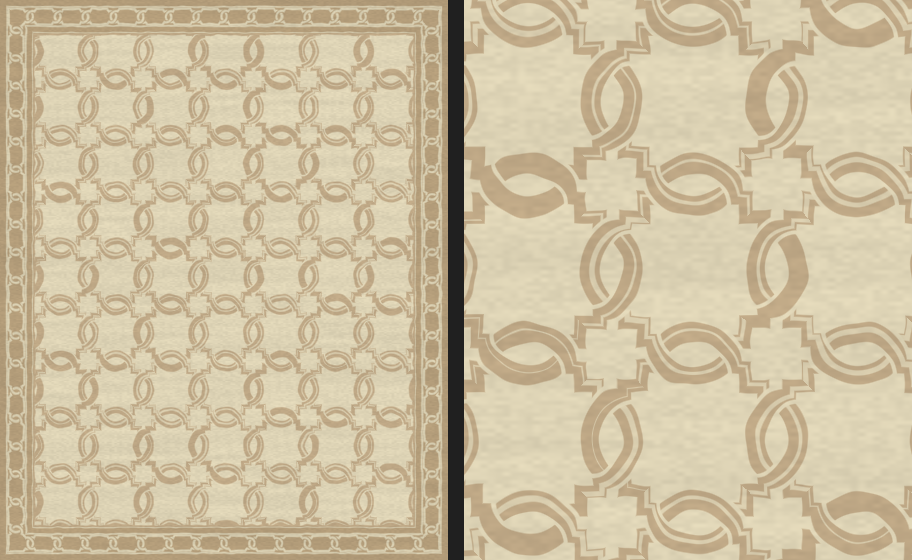
Left, the full canvas; right, a detail of the centre.
A Shadertoy shader for this pattern:

```glsl
// Woven rug: interlaced quatrefoil trellis inside a linked-chain border.

float hash(vec2 p) {
    return fract(sin(dot(p, vec2(127.1, 311.7))) * 43758.5453);
}

float noise(vec2 p) {
    vec2 i = floor(p), f = fract(p);
    f = f * f * (3.0 - 2.0 * f);
    return mix(mix(hash(i), hash(i + vec2(1, 0)), f.x),
               mix(hash(i + vec2(0, 1)), hash(i + vec2(1, 1)), f.x), f.y);
}

// Coverage of a shape with signed distance d
float fill(float d, float aa) {
    return clamp(0.5 - d / aa, 0.0, 1.0);
}

// Four round lobes joined by stepped corners
float quatrefoil(vec2 p) {
    vec2 a = abs(p);
    if (a.x > a.y) a = a.yx;
    float lobe = length(a - vec2(0.0, 0.36)) - 0.27;
    float arm = max(a.x - 0.31, a.y - 0.42);
    return min(lobe, arm);
}

// Hexagon with a round loop at each end
float chainRing(vec2 p) {
    vec2 a = abs(p);
    float hexagon = max(a.y - 0.28, dot(a, vec2(0.8, 0.6)) - 0.39);
    return min(hexagon, length(a - vec2(0.4, 0.0)) - 0.2);
}

// Lay a strand over c, leaving a gap of ground colour beside it
vec3 layStrand(vec3 c, vec3 ground, vec3 ink, float d, float w, float aa) {
    c = mix(c, ground, fill(abs(d) - w - 0.025, aa));
    return mix(c, ink, fill(abs(d) - w, aa));
}

// One side of a quatrefoil, facing n, with its pale inner stripe
vec3 trellisStrand(vec3 c, vec3 ground, vec3 ink, vec2 p, vec2 n, vec2 id, float aa) {
    float d = quatrefoil(p);
    float w = mix(0.038, 0.059, smoothstep(0.42, 0.56, dot(p, n)));
    c = layStrand(c, ground, ink, d, w, aa);
    float stripe = 0.017 * smoothstep(0.15, 0.8, hash(id + 0.3 * n));
    float side = n.x + n.y > 0.0 ? 0.014 : -0.014;
    return mix(c, ground, 0.85 * fill(abs(d - side) - stripe, aa) * step(0.002, stripe));
}

vec3 trellis(vec2 p, vec3 ground, vec3 ink, float aa) {
    vec2 q = (p + vec2(0.92, 0.89)) / vec2(1.987, 2.034);
    vec2 id = floor(q);
    q -= id + 0.5;
    // Nearest neighbour, and which of the two strands passes over
    vec2 n = abs(q.x) > abs(q.y) ? vec2(sign(q.x), 0.0) : vec2(0.0, sign(q.y));
    bool over = dot(q, vec2(n.y, -n.x)) > 0.0;
    vec3 c = ground;
    if (over) {
        c = trellisStrand(c, ground, ink, q - n, -n, id + n, aa);
        return trellisStrand(c, ground, ink, q, n, id, aa);
    }
    c = trellisStrand(c, ground, ink, q, n, id, aa);
    return trellisStrand(c, ground, ink, q - n, -n, id + n, aa);
}

vec3 chain(vec2 r, vec3 ground, vec3 ink, float aa) {
    float s = r.x < 0.0 ? -1.0 : 1.0;
    float own = chainRing(r), other = chainRing(r - vec2(s, 0.0));
    bool over = r.y * s < 0.0;
    vec3 c = layStrand(ground, ground, ink, over ? other : own, 0.042, aa);
    return layStrand(c, ground, ink, over ? own : other, 0.042, aa);
}

void mainImage(out vec4 fragColor, in vec2 fragCoord) {
    // One unit is one link of the border chain
    vec2 size = vec2(16.16, 20.2);
    vec2 p = (fragCoord / iResolution.xy - 0.5) * size;
    float aa = 1.4 * size.x / iResolution.x;
    vec2 thread = p;

    // Slight hand-woven wobble
    p += 0.045 * (vec2(noise(p * 4.0), noise(p * 4.0 + 37.0)) - 0.5);
    vec2 inset = 0.5 * size - abs(p);
    float e = min(inset.x, inset.y);

    vec3 cream = vec3(0.88, 0.84, 0.72);
    vec3 tan1 = vec3(0.755, 0.665, 0.53);
    vec3 tan2 = vec3(0.715, 0.625, 0.485);

    // Field and its ragged tan edge
    vec3 col = trellis(p, cream, tan1, aa * 0.5);
    float edge = 1.24 + 0.05 * noise(p * 5.0);
    col = mix(col, tan1, fill(e - edge, aa));

    // Border: chain, then plain bands and cream guard lines
    vec2 r = inset.y < inset.x ? vec2(fract(p.x) - 0.5, abs(p.y) - 9.5)
                               : vec2(fract(p.y) - 0.5, abs(p.x) - 7.5);
    vec3 band = chain(r, tan2, cream * 0.97, aa);
    band = mix(band, tan2, fill(abs(e - 1.06) - 0.12, aa));
    band = mix(band, tan2 * 0.98, fill(e - 0.22, aa));
    float guard = min(abs(e - 0.25) - 0.03, abs(e - 0.935) - 0.035);
    guard = min(guard, abs(e - 1.18) - 0.02);
    band = mix(band, cream * 0.96, fill(guard, aa));
    col = mix(col, band, fill(e - 1.21, aa));

    // Yarn grain and long horizontal dye streaks
    float grain = noise(thread * vec2(11.0, 21.0)) - 0.5;
    float streak = noise(thread * vec2(0.5, 5.0)) - 0.5;
    col *= 0.985 + 0.06 * grain + 0.045 * streak;
    fragColor = vec4(col, 1.0);
}
```
